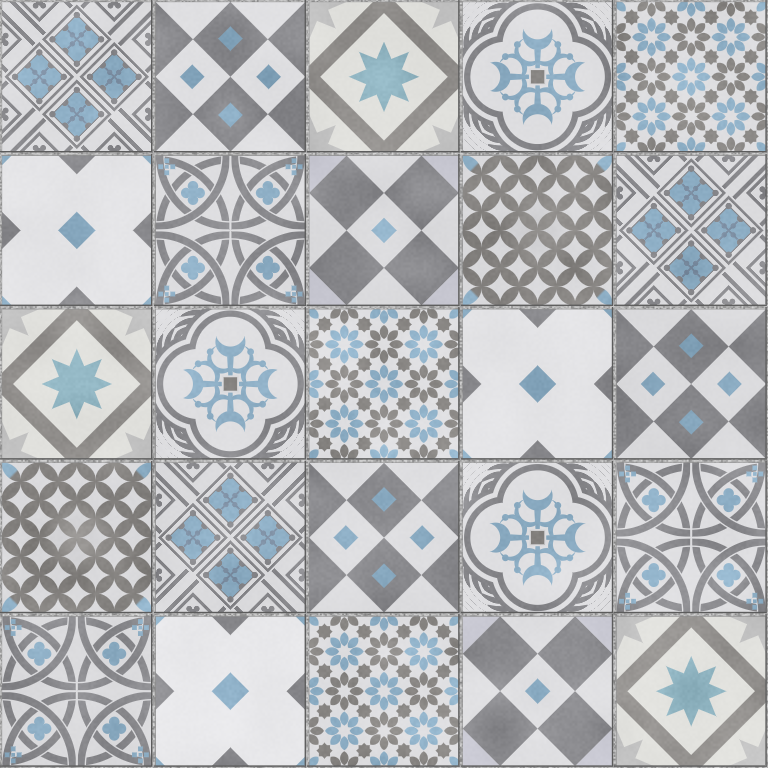
This pattern is drawn by a WebGL 2 fragment shader. Its source:

```glsl
#version 300 es
precision highp float;
// Five by five patchwork of nine ornamental cement tile designs in white, gray and blue, with speckled grout.
uniform vec2 u_resolution;
out vec4 fragColor;

const vec3 WHITE = vec3(.87, .87, .88), GRAY = vec3(.54, .54, .555);
const vec3 TAUPE = vec3(.54, .53, .52), BLUE = vec3(.56, .69, .78);
// Design of each tile, row by row from the top
const int LAYOUT[25] = int[25](0,1,2,3,4, 5,6,7,8,0, 2,3,4,5,1, 8,0,1,3,6, 6,5,4,7,2);
float px;

float hash(vec2 p) { return fract(sin(dot(p, vec2(127.1, 311.7))) * 43758.5); }
float noise(vec2 p) {
  vec2 i = floor(p), f = smoothstep(0., 1., fract(p));
  return mix(mix(hash(i), hash(i + vec2(1, 0)), f.x),
             mix(hash(i + vec2(0, 1)), hash(i + 1.), f.x), f.y);
}
void paint(inout vec3 c, vec3 ink, float d) { c = mix(c, ink, clamp(.5 - d / px, 0., 1.)); }
float diamond(vec2 p, float r) { return (abs(p.x) + abs(p.y) - r) * .707; }
float disc(vec2 p, float r) { return length(p) - r; }
vec2 foldEight(vec2 p) { // mirror into one of eight sectors
  float a = mod(atan(p.y, p.x) + .3927, .7854) - .3927;
  return length(p) * vec2(cos(a), abs(sin(a)));
}
float star(vec2 p, float r) { return dot(foldEight(p) - vec2(r, 0), vec2(.393, .92)); }
vec2 octant(vec2 p) { p = abs(p); return vec2(max(p.x, p.y), min(p.x, p.y)); }

void lattice(inout vec3 c, vec2 p) {
  vec2 w = vec2(p.x + p.y, p.x - p.y), f = fract(w) - .5, o = octant(f);
  if (max(abs(w.x), abs(w.y)) < 1.) { // framed medallions
    paint(c, GRAY, abs(o.x - .44) - .025);
    paint(c, GRAY, o.x - .34);
    paint(c, BLUE, max(o.x - .32, .07 - length(o - vec2(.32, 0))));
    vec3 shade = vec3(.5, .57, .65);
    paint(c, shade, min(disc(o - vec2(.12, 0), .05), max(o.x - .24, o.y - .018)));
    paint(c, GRAY, disc(o - vec2(.325), .06));
  } else { // woven bars and trefoils around the rim
    float along = abs(w.x) > abs(w.y) ? f.y : f.x;
    paint(c, GRAY, abs(abs(along) - .36) - .04);
    paint(c, GRAY, abs(o.x - .24) - .03);
    paint(c, GRAY, min(disc(o - vec2(.1, 0), .055), disc(o, .07)));
  }
}
void quatrefoil(inout vec3 c, vec2 p) {
  vec2 q = octant(p), lobe = q - vec2(.43, 0);
  float d = disc(lobe, .5);
  c += .015;
  paint(c, GRAY, abs(d - .01) - .042);
  // curling leaves growing from a stem that follows the outline
  float sprig = abs(fract(atan(lobe.y, lobe.x) * 4.5 - 14. * d * d - d) - .5);
  float width = .36 * sqrt(max(0., 1. - pow(abs(d - .19) / .13, 2.)));
  paint(c, GRAY, min(max((sprig - width) * .13, .14 - d), abs(d - .15) - .032));
  // fishtails and curls around the centre
  float tail = max(disc(q - vec2(.56, 0), .2), .2 - length(q - vec2(.7, 0)));
  float stem = max(q.y - .022 - .06 * q.x, q.x - .42);
  float curl = max(disc(q - vec2(.33, .12), .19), .165 - length(q - vec2(.37, .09)));
  paint(c, BLUE, min(min(tail, stem), min(curl, disc(q - vec2(.43, .27), .045))));
  paint(c, WHITE, q.x - .115);
  paint(c, TAUPE, q.x - .09);
}
void flowers(inout vec3 c, vec2 p) {
  p /= 1.06;
  vec2 g = floor(p * 2. + .5), q = foldEight(p - g * .5);
  vec3 ink = mod(g.x + g.y, 2.) < .5 ? BLUE : TAUPE;
  // each petal is the overlap of two discs
  paint(c, ink, disc(vec2(q.x - .155, q.y + .046), .099));
  vec2 s = fract(p * 2.) * .5 - .25;
  paint(c, TAUPE, min(octant(s).x - .07, diamond(s, .1)));
}
void interlace(inout vec3 c, vec2 p) {
  vec2 q = abs(p) - .5;
  for (int i = 0; i < 4; i++) { // arcs passing over each other
    float arc = abs(disc(q - vec2(i & 1, i >> 1) + .5, .945));
    paint(c, WHITE, arc - .068);
    paint(c, GRAY, arc - .05);
  }
  paint(c, BLUE, min(disc(octant(q) - vec2(.09, 0), .07), disc(q, .08)));
  vec2 k = octant(abs(p) - .85);
  paint(c, BLUE, min(max(abs(k.x - .08), k.y) - .032, k.x - .025));
  paint(c, WHITE, min(abs(p.x), abs(p.y)) - .014);
}

void main() {
  vec2 grid = gl_FragCoord.xy / u_resolution * 5., cell = floor(grid);
  vec2 p = (fract(grid) * 2. - 1.) / .975, m = abs(p);
  px = 10.3 / u_resolution.y;
  int kind = LAYOUT[clamp((4 - int(cell.y)) * 5 + int(cell.x), 0, 24)];
  vec3 c = WHITE;
  if (kind == 0) lattice(c, p);
  else if (kind == 1) { // checker with four inlays
    paint(c, GRAY - .015, diamond(vec2(fract(p.x + .5) - .5, fract(p.y) - .5), .5));
    paint(c, BLUE - .04, diamond(octant(p) - vec2(.51, 0), .165));
  } else if (kind == 2) { // star in a diamond frame
    c = vec3(.87, .87, .855);
    paint(c, vec3(.75), star(m - 1., .5));
    paint(c, TAUPE + .02, abs(diamond(p, 1.0)) - .105);
    paint(c, vec3(.55, .69, .74), star(p, .47));
  } else if (kind == 3) quatrefoil(c, p);
  else if (kind == 4) flowers(c, p);
  else if (kind == 5) { // plain field with edge points
    c += .03;
    paint(c, BLUE - .02, min(diamond(p, .25), diamond(m - 1., .13)));
    paint(c, GRAY, diamond(octant(p) - vec2(1, 0), .25));
  } else if (kind == 6) interlace(c, p);
  else if (kind == 7) { // large checker
    paint(c, vec3(.79, .79, .83), 1.06 - (m.x + m.y) * .707);
    paint(c, GRAY, diamond(fract(p) - .5, .5));
    paint(c, BLUE, diamond(p, .17));
  } else { // overlapping circles, paler in the middle
    vec2 o = octant(fract(vec2(p.x + p.y, p.x - p.y) * 2.) - .5);
    float pale = smoothstep(.6, .1, length(p));
    c -= .02 + .03 * pale;
    vec3 ink = mix(TAUPE - .02 + .08 * pale, BLUE, smoothstep(1.66, 1.72, m.x + m.y));
    paint(c, ink, (length(vec2(1. - o.x, o.y)) - .725) * .35);
  }
  // glaze mottling, stronger in the darker inks, and tone per tile
  float ink = smoothstep(.87, .55, c.r);
  c += (noise(grid * 4.) - .5) * mix(.025, .1, ink) + (noise(grid * 60.) - .5) * mix(.012, .035, ink);
  c *= .98 + .035 * hash(cell + 9.);
  // pale grout, with shadow under the lower and right tile edges
  float edge = max(m.x, m.y) - 1.;
  paint(c, vec3(.68) + .34 * (noise(grid * 90.) - .5), -edge);
  paint(c, vec3(.54), abs(edge) - .003);
  paint(c, vec3(.36), abs(max(p.x, -p.y) - 1.) - .009);
  fragColor = vec4(c, 1);
}
```
